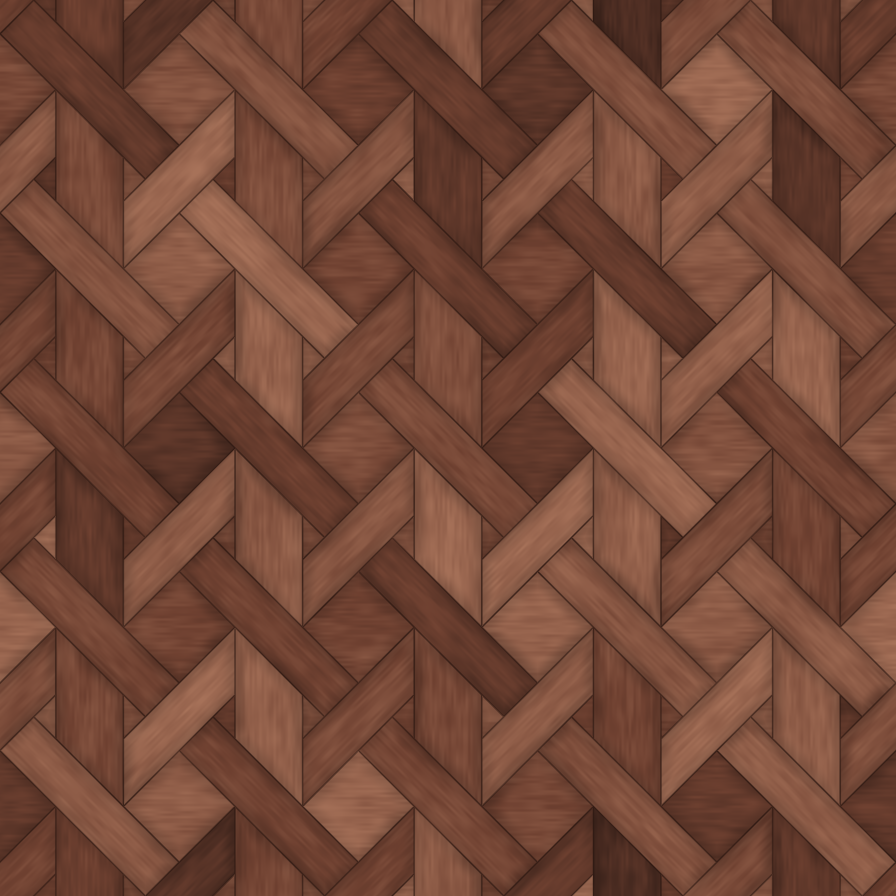
Give the GLSL for this pattern, as a WebGL 2 fragment shader.

```glsl
#version 300 es
precision highp float;

uniform vec2 u_resolution;
out vec4 fragColor;

const float REPEATS = 5.0;
const float HALF_WIDTH = 0.1885;  // half of a plank, in cells
const float DIAGONAL = 0.7071;

float hash(vec2 p) {
    vec3 q = fract(p.xyx * 0.1031);
    q += dot(q, q.yzx + 33.33);
    return fract((q.x + q.y) * q.z);
}

float noise(vec2 p) {
    vec2 i = floor(p), f = fract(p);
    f = f * f * (3.0 - 2.0 * f);
    return mix(mix(hash(i), hash(i + vec2(1, 0)), f.x),
               mix(hash(i + vec2(0, 1)), hash(i + vec2(1, 1)), f.x), f.y);
}

vec3 woodRamp(float tone) {
    vec3 dark = vec3(0.23, 0.135, 0.105);
    vec3 middle = vec3(0.435, 0.253, 0.19);
    vec3 light = vec3(0.655, 0.447, 0.35);
    return tone < 0.5 ? mix(dark, middle, tone * 2.0)
                      : mix(middle, light, tone * 2.0 - 1.0);
}

void main() {
    vec2 uv = gl_FragCoord.xy / u_resolution;
    vec2 p = vec2(uv.x, 1.0 - uv.y) * REPEATS;
    float pixel = REPEATS / min(u_resolution.x, u_resolution.y);
    float sum = p.x + p.y, diff = p.y - p.x;

    // Falling planks, centred in the cells
    float band = round(diff);
    float middle = 2.0 * round((sum - band - 1.0) * 0.5) + band + 1.0;
    float falling = DIAGONAL * min(HALF_WIDTH - abs(diff - band),
                                   1.0 - HALF_WIDTH - abs(sum - middle));

    // Upright planks, running beneath the falling ones
    float upright = HALF_WIDTH - abs(fract(p.x) - 0.5);

    // Rising planks, centred on the cell corners
    float column = round(p.x), row = round(sum) - column;
    float rising = min(DIAGONAL * (HALF_WIDTH - abs(sum - round(sum))),
                       0.5 - HALF_WIDTH - abs(p.x - column));

    // Topmost piece: edge distance, identity, and grain as (along, across)
    float edge, kind;
    vec2 id, grain;
    if (falling > 0.0) {
        edge = falling;
        id = floor(vec2(middle - band, middle + band) * 0.5);
        grain = vec2(sum, diff) * DIAGONAL;
        kind = 1.0;
    } else if (upright > 0.0) {
        edge = min(upright, -falling);
        id = vec2(floor(p.x), floor(p.x) + floor(diff) + 1.0);
        grain = p.yx;
        kind = 2.0;
    } else if (rising > 0.0) {
        edge = min(rising, -falling);
        id = vec2(column, row);
        grain = vec2(diff, sum) * DIAGONAL;
        kind = 3.0;
    } else {
        // Square inlays, and the small triangles beside the uprights
        edge = min(-falling, min(-upright, -rising));
        vec2 inlay = vec2(column, floor(p.y) + 0.5);
        vec2 offset = abs(p - inlay);
        bool square = offset.x + offset.y < 0.5 - HALF_WIDTH + 0.01;
        id = square ? floor(inlay) : vec2(floor(p.x), round(p.y));
        grain = p;
        kind = square ? 4.0 : 5.0 + step(0.5, fract(p.x));
    }

    // Tone of each piece
    vec2 seed = mod(id, REPEATS) + kind * vec2(17.0, 29.0);
    float pick = hash(seed + 3.0);
    float tone = 0.35 + 0.57 * pick - 0.22 * step(0.9, hash(seed + 61.0));

    // Streaks along the grain and cloudy stains
    vec2 g = grain + 23.0 * pick;
    tone += 0.13 * (noise(g * vec2(9.0, 75.0)) - 0.5);
    tone += 0.08 * (noise(g * vec2(5.0, 38.0) + 9.0) - 0.5);
    float stain = noise(g * vec2(3.0, 5.0) + 40.0);
    tone += 0.12 * (stain - 0.5) + 0.08 * (noise(g * vec2(13.0, 19.0)) - 0.5);
    vec3 color = woodRamp(clamp(tone, 0.0, 1.0));

    // Worn shade near the edges, then the thin uneven joint
    color *= mix(0.78 + 0.16 * stain, 1.0, smoothstep(0.0, 0.09, edge));
    float joint = 1.0 - smoothstep(0.0, 0.004 + 0.8 * pixel, edge);
    joint *= 0.5 + 0.35 * noise(p * 5.0 + 70.0);
    color = mix(color, vec3(0.17, 0.09, 0.065), joint);
    fragColor = vec4(color, 1.0);
}
```
